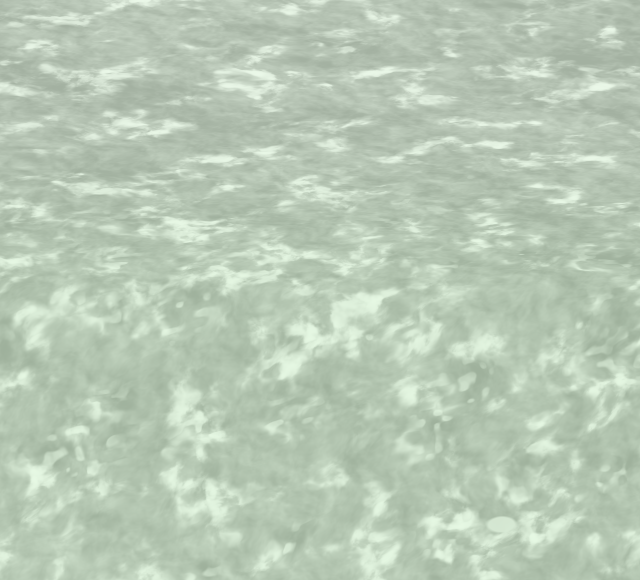
Write a Shadertoy shader that draws this texture.

```glsl
// Pale green rippled water: flat streaks far away, glinting bumps close by.
#define HORIZON 0.50        // height where the surface starts to flatten
#define FLATTEN 1.5         // extra vertical squeeze far away
#define WARP 0.018          // irregularity of the ripples
#define PATCH_SCALE 18.0    // glint patches per canvas height
#define DETAIL_SCALE 44.0   // fine crinkles per canvas height
#define BUMP_SCALE 8.5      // bump cells per canvas height
#define RELIEF 0.19         // strength of side lighting
#define GLINT 0.17          // strength of bright patches
#define BASE_TONE 0.762     // level of the plain water

float hash(vec2 p) {
    vec3 a = fract(vec3(p.xyx) * 0.1031);
    a += dot(a, a.yzx + 33.33);
    return fract((a.x + a.y) * a.z);
}

float noise(vec2 p) {
    vec2 i = floor(p), f = fract(p);
    f = f * f * (3.0 - 2.0 * f);
    return mix(mix(hash(i), hash(i + vec2(1, 0)), f.x),
               mix(hash(i + vec2(0, 1)), hash(i + vec2(1, 1)), f.x), f.y);
}

float fbm(vec2 p) {
    float sum = 0.0, amp = 0.533;
    for (int i = 0; i < 4; i++) {
        sum += amp * noise(p);
        p = mat2(1.6, 1.2, -1.2, 1.6) * p + 17.3;
        amp *= 0.5;
    }
    return sum;
}

// Scattered mounds: lit ragged rim at lower left, shade at upper right.
float bumps(vec2 p) {
    vec2 cell = floor(p);
    float tone = 0.0;
    for (int y = -1; y <= 1; y++)
    for (int x = -1; x <= 1; x++) {
        vec2 id = cell + vec2(x, y);
        float size = mix(0.20, 0.42, hash(id + 41.0));
        float present = step(0.35, hash(id + 73.0));
        vec2 centre = id + 0.2 + 0.6 * vec2(hash(id + 5.0), hash(id + 19.0));
        vec2 e = (p - centre) / size;
        float d = length(e) + 0.7 * (noise(p * 6.0) - 0.5);
        float facing = dot(e, vec2(-0.85, -0.5)) / (length(e) + 0.2);
        float rim = exp(-pow((d - 0.8) / 0.24, 2.0));
        float grains = smoothstep(0.5, 0.8, noise(p * 9.0)) * exp(-d * d);
        vec2 lee = e - vec2(0.4, 0.45);
        float shade = exp(-2.0 * dot(lee, lee)) * (0.5 + noise(p * 7.0));
        float lit = rim * smoothstep(0.0, 0.9, facing) * (0.2 + 1.2 * noise(p * 7.0 + 9.0));
        tone += present * (0.12 * lit + 0.13 * grains - 0.05 * shade);
    }
    return tone;
}

void mainImage(out vec4 fragColor, in vec2 fragCoord) {
    vec2 uv = fragCoord / iResolution.xy;
    vec2 p = fragCoord / iResolution.y;
    float far = smoothstep(0.45, 0.85, uv.y);

    // Perspective squeeze, slight tilt close by, then an irregular warp
    float beyond = max(p.y - HORIZON, 0.0);
    vec2 q = p + vec2(0.0, FLATTEN * beyond * beyond / (beyond + 0.08));
    q.y -= 0.22 * p.x * (1.0 - far);
    q.x *= 0.85;
    q += WARP * (vec2(fbm(q * 13.0 + 3.0), fbm(q * 13.0 + 50.0)) - 0.5) * 2.0;

    // Broad swells, then side-lit relief at two sizes
    float tone = BASE_TONE + 0.07 * (fbm(q * 4.0 + 8.0) - 0.5);
    vec2 toLight = vec2(-0.11, -0.06);
    vec2 r = q * 16.0 + 30.0;
    tone += RELIEF * (fbm(r - toLight) - fbm(r + toLight));
    r = q * 38.0 + 70.0;
    tone += 0.6 * RELIEF * (fbm(r - toLight) - fbm(r + toLight));

    // Granular glints gathered in small patches, denser at the left
    float lean = 0.06 * (0.5 - uv.x) * (1.0 - 0.5 * far);
    float cover = smoothstep(0.47, 0.76, fbm(q * PATCH_SCALE + 90.0) + lean);
    float crinkle = smoothstep(0.34, 0.68, fbm(q * DETAIL_SCALE + 5.0));
    float spark = smoothstep(0.6, 0.9, noise(q * DETAIL_SCALE * 1.1 + 7.0));
    tone += cover * (GLINT * (0.15 + 0.95 * crinkle) + 0.13 * spark);
    tone += 0.075 * (fbm(q * DETAIL_SCALE * 1.3 + 60.0) - 0.5);

    // Bumps close by, long dark troughs far away
    tone += bumps(q * BUMP_SCALE) * (1.0 - far);
    float trough = smoothstep(0.46, 0.72, fbm(vec2(p.x * 4.5, p.y * 27.0 + p.x) + 12.0));
    tone -= far * (0.05 * trough + 0.004);
    tone += lean * 0.3;

    // Lone pale fleck
    vec2 fleck = (p - vec2(0.865, 0.095)) / vec2(0.030, 0.015);
    float fleckEdge = length(fleck) + 0.5 * (noise(p * 45.0) - 0.5);
    tone = mix(tone, 0.92, 0.9 * (1.0 - smoothstep(0.8, 1.1, fleckEdge)));

    // Soft floor and shoulder, then a green tint that greys with distance
    float lift = tone - 0.69;
    tone = 0.69 + 0.5 * (lift + sqrt(lift * lift + 0.0004));
    tone = min(tone, 0.90 + 0.08 * (1.0 - exp(-max(tone - 0.90, 0.0) / 0.08)));
    vec3 tint = mix(vec3(-0.072, 0.0, -0.082), vec3(-0.054, 0.0, -0.062), far);
    fragColor = vec4(tone + tint, 1.0);
}
```
